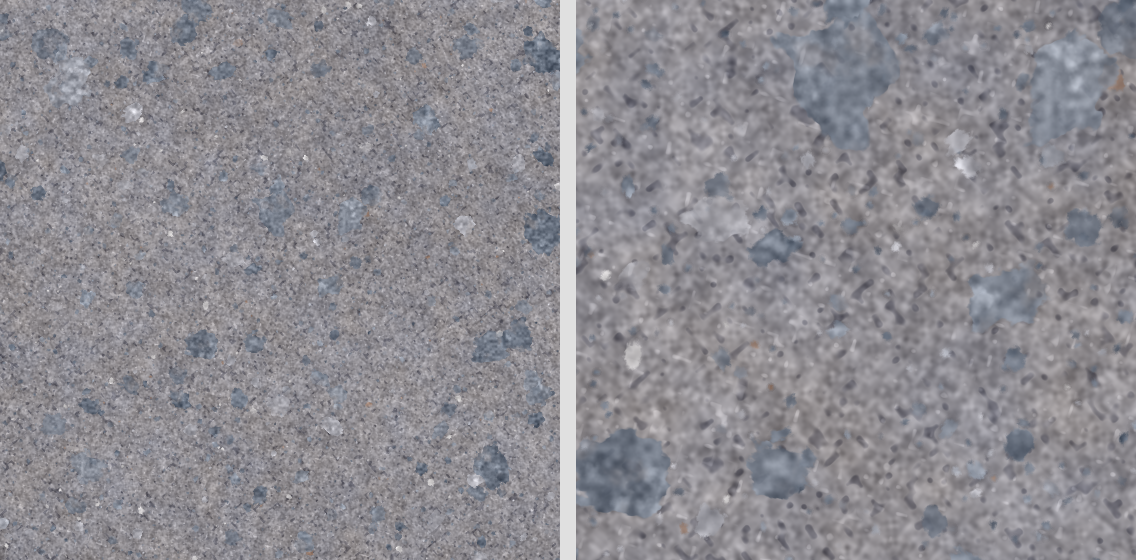
Left: the whole. Right: its middle third, enlarged.
This texture is drawn by a Shadertoy shader. Its source:

```glsl
// Weathered grey concrete with exposed blue-grey aggregate, pale chips and fine grit.

const vec3 PASTE = vec3(0.568, 0.556, 0.574);
const vec3 SLATE = vec3(0.385, 0.425, 0.485);
const vec3 BLUE_GREY = vec3(0.50, 0.535, 0.59);
const vec3 PALE = vec3(0.66, 0.66, 0.69);
const vec3 QUARTZ = vec3(0.82, 0.81, 0.81);
const vec3 TAN = vec3(0.62, 0.51, 0.45);

float hash(vec2 p) {
    return fract(sin(dot(p, vec2(127.1, 311.7))) * 43758.5453);
}

mat2 rotation(float angle) {
    float c = cos(angle), s = sin(angle);
    return mat2(c, s, -s, c);
}

// Smooth value noise in 0..1
float noise(vec2 p) {
    vec2 i = floor(p), f = fract(p);
    f = f * f * (3.0 - 2.0 * f);
    float low = mix(hash(i), hash(i + vec2(1, 0)), f.x);
    float high = mix(hash(i + vec2(0, 1)), hash(i + vec2(1, 1)), f.x);
    return mix(low, high, f.y);
}

float fbm(vec2 p) {
    float sum = 0.0, gain = 0.5;
    for (int i = 0; i < 4; i++) {
        sum += gain * noise(p);
        p = rotation(0.65) * p * 2.1 + 7.3;
        gain *= 0.5;
    }
    return sum / 0.9375;
}

// Signed distance to a chipped, faceted stone of about unit radius
float stoneShape(vec2 q, vec2 id) {
    float d = length(q) - 1.0;
    for (int i = 0; i < 5; i++) {
        float k = float(i);
        float angle = (k + 0.7 * hash(id + k * 3.7)) * 1.2566;
        float reach = 0.65 + 0.4 * hash(id + k * 5.3 + 1.9);
        d = max(d, dot(q, vec2(cos(angle), sin(angle))) - reach);
    }
    return d + 0.85 * (fbm(q * 1.9 + id * 9.1) - 0.5);
}

vec3 stoneColor(float kind) {
    vec3 color = mix(SLATE, BLUE_GREY, smoothstep(0.25, 0.60, kind));
    color = mix(color, PALE, smoothstep(0.66, 0.74, kind));
    color = mix(color, QUARTZ, step(0.91, kind));
    return mix(color, TAN, step(0.955, kind));
}

// Scatters stones over a jittered grid; radii are in canvas units
vec3 addStones(vec3 ground, vec2 uv, float cells, float density,
               vec2 radii, float variety, float seed) {
    vec2 cell = floor(uv * cells);
    vec3 color = ground;
    for (int y = -1; y <= 1; y++)
    for (int x = -1; x <= 1; x++) {
        vec2 id = cell + vec2(x, y) + seed;
        if (hash(id) > density) continue;
        vec2 jitter = vec2(hash(id + 11.3), hash(id + 23.9));
        vec2 offset = uv - (id - seed + jitter) / cells;
        float size = hash(id + 37.1);
        float radius = mix(radii.x, radii.y, size * size);
        if (length(offset) > radius * 2.0) continue;

        float stretch = mix(0.95, 1.55, hash(id + 41.7));
        vec2 q = rotation(6.2832 * hash(id + 53.3)) * offset / radius;
        float d = stoneShape(q * vec2(1.0 / sqrt(stretch), sqrt(stretch)), id) * radius;

        // Mineral speckle and patches of paste clinging to the face
        float speckle = noise(uv * 210.0 + seed) - 0.5;
        float mottle = fbm(uv * 75.0 + id) - 0.5;
        vec3 face = stoneColor(hash(id + 67.7) * variety);
        face += 0.22 * speckle + 0.30 * mottle;
        face += 0.16 * smoothstep(0.58, 0.78, fbm(uv * 55.0 + id * 2.0));

        float dust = smoothstep(0.50, 0.72, fbm(uv * 38.0 + id * 4.0));
        float cover = smoothstep(0.0014, -0.0014, d) * (1.0 - 0.65 * dust);
        float rim = smoothstep(0.004, 0.0, abs(d)) * hash(id + 79.1);
        color = mix(color - 0.035 * rim, face, cover * mix(0.65, 1.0, hash(id + 83.9)));
    }
    return color;
}

// Sandy paste: broad stains, layered grain, dark pits and bright sand
vec3 pasteSurface(vec2 uv) {
    float tone = 0.06 * (fbm(uv * 6.0) - 0.5) + 0.10 * (fbm(uv * 38.0) - 0.5);
    tone += 0.10 * (noise(rotation(0.4) * uv * 120.0) - 0.5);
    tone += 0.15 * (noise(rotation(1.1) * uv * 230.0) - 0.5);
    tone += 0.13 * (noise(rotation(0.7) * uv * 340.0) - 0.5);
    float pits = smoothstep(0.72, 0.92, noise(rotation(0.9) * uv * 175.0 + 31.0));
    float sand = smoothstep(0.80, 0.96, noise(rotation(0.3) * uv * 200.0 + 67.0));
    float warmth = fbm(uv * 24.0 + 90.0) - 0.5;
    vec3 color = PASTE + tone + warmth * vec3(0.035, 0.01, -0.03);
    return color - pits * vec3(0.14, 0.135, 0.12) + 0.11 * sand;
}

void mainImage(out vec4 fragColor, in vec2 fragCoord) {
    vec2 uv = fragCoord / iResolution.y;
    vec3 color = pasteSurface(uv);
    color = addStones(color, uv, 95.0, 0.20, vec2(0.0014, 0.0032), 1.0, 17.0);
    color = addStones(color, uv, 38.0, 0.24, vec2(0.0035, 0.0080), 1.0, 131.0);
    color = addStones(color, uv, 16.0, 0.40, vec2(0.0090, 0.0200), 0.94, 257.0);
    color = addStones(color, uv, 9.0, 0.30, vec2(0.0210, 0.0430), 0.72, 389.0);
    fragColor = vec4(clamp(color, 0.0, 1.0), 1.0);
}
```
